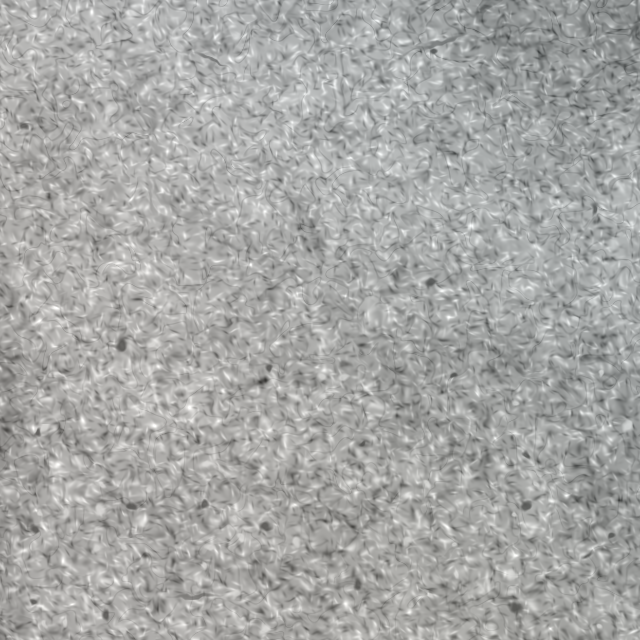
Write a WebGL 1 fragment shader that draws this texture.

```glsl
precision highp float;
uniform vec2 u_resolution;

#define COARSE_FREQ 66.0
#define FINE_FREQ 112.0
#define COARSE_GAIN 0.19
#define FINE_GAIN 0.20
#define FIBRE_GAIN 0.10
#define FLAKE_ANGLE -0.55
#define FLAKE_SPREAD 2.3
#define BASE_TONE 0.665
#define PEBBLE_SHARE 0.13
#define SPECK_SHARE 0.24
#define HAIR_SHARE 0.16

vec2 hash2(vec2 p) {
  vec3 a = fract(p.xyx * vec3(0.1031, 0.1030, 0.0973));
  a += dot(a, a.yzx + 33.33);
  return fract((a.xx + a.yz) * a.zy);
}

float noise(vec2 p) {
  vec2 i = floor(p), f = fract(p);
  f = f * f * (3.0 - 2.0 * f);
  float low = mix(hash2(i).x, hash2(i + vec2(1.0, 0.0)).x, f.x);
  float high = mix(hash2(i + vec2(0.0, 1.0)).x, hash2(i + 1.0).x, f.x);
  return mix(low, high, f.y);
}

vec2 rotate(vec2 p, float angle) {
  float c = cos(angle), s = sin(angle);
  return vec2(c * p.x + s * p.y, c * p.y - s * p.x);
}

// Soft elongated grains, lighter or darker than the ground
float flakes(vec2 p) {
  vec2 cell = floor(p);
  float sum = 0.0;
  for (int j = -1; j <= 1; j++) {
    for (int i = -1; i <= 1; i++) {
      vec2 id = cell + vec2(float(i), float(j));
      vec2 traits = hash2(id + 71.0);
      vec2 d = p - id - hash2(id);
      float fade = 1.0 - smoothstep(0.6, 1.0, length(d));
      vec2 q = rotate(d, FLAKE_ANGLE + (traits.x - 0.5) * FLAKE_SPREAD);
      q /= vec2(0.56, mix(0.19, 0.30, fract(traits.x * 7.0)));
      sum += (traits.y * 2.0 - 1.0) * exp(-dot(q, q)) * fade;
    }
  }
  return sum;
}

// Thin curled lines along the mid level of a warped noise
float fibres(vec2 p) {
  vec2 warp = vec2(noise(p * 0.6), noise(p * 0.6 + 40.0));
  float ridge = abs(noise(p + 2.2 * warp) - 0.5);
  return 1.0 - smoothstep(0.0, 0.16, ridge);
}

// One rare mark per grid cell; size is its half extent on the canvas
float marks(vec2 uv, float freq, float share, vec2 size, float turn, float seed) {
  vec2 id = floor(uv * freq);
  vec2 traits = hash2(id + seed);
  vec2 centre = (id + 0.3 + 0.4 * hash2(id + seed + 19.0)) / freq;
  vec2 q = rotate(uv - centre, (traits.y - 0.5) * turn - 0.2);
  q /= size * mix(0.65, 1.2, traits.y);
  return step(traits.x, share) * (1.0 - smoothstep(0.4, 1.25, length(q)));
}

// Uneven light over the slab
float lighting(vec2 uv) {
  float right = smoothstep(0.3, 1.0, uv.x);
  float tone = BASE_TONE;
  tone -= 0.10 * right * smoothstep(0.62, 1.0, uv.y);
  tone -= 0.06 * right * (1.0 - smoothstep(0.2, 0.65, uv.y));
  tone -= 0.07 * (1.0 - smoothstep(0.0, 0.08, uv.x)) * (1.0 - smoothstep(0.35, 0.6, uv.y));
  return tone + 0.07 * (noise(uv * 5.0 + 3.0) - 0.5) + 0.07 * (noise(uv * 19.0) - 0.5);
}

void main() {
  vec2 uv = gl_FragCoord.xy / u_resolution.y;
  float near = 1.0 - smoothstep(0.1, 0.9, uv.y);
  float tone = lighting(uv);

  // Grain grows coarser toward the lower edge
  vec2 bent = uv + 0.008 * vec2(noise(uv * 45.0), noise(uv * 45.0 + 60.0));
  tone += COARSE_GAIN * mix(0.6, 1.15, near) * flakes(bent * COARSE_FREQ);
  tone += FINE_GAIN * mix(1.0, 0.85, near) * flakes(bent * FINE_FREQ + 31.0);
  tone -= FIBRE_GAIN * (fibres(bent * 58.0) - 0.35) * mix(0.9, 0.6, near);

  // Pale pebbles, dark specks with stains, and stray hairs
  vec2 rough = uv + 0.006 * (vec2(noise(uv * 110.0), noise(uv * 110.0 + 9.0)) - 0.5);
  float pebble = marks(rough, 23.0, PEBBLE_SHARE * near, vec2(0.009, 0.007), 3.0, 5.0);
  float speck = marks(rough, 8.0, SPECK_SHARE, vec2(0.010, 0.007), 6.0, 83.0);
  float stain = marks(rough, 6.0, SPECK_SHARE, vec2(0.022, 0.014), 6.0, 47.0);
  float hair = marks(rough, 5.0, HAIR_SHARE, vec2(0.036, 0.0035), 1.2, 29.0);
  tone = mix(tone, 0.86, 0.8 * pebble);
  tone -= 0.11 * stain * noise(uv * 70.0);
  tone = mix(tone, 0.30, 0.8 * speck);
  tone = mix(tone, 0.38, 0.65 * hair);

  // Slightly cool at the upper right, warm at the lower left
  float cool = smoothstep(0.6, 1.6, uv.x + uv.y);
  vec3 tint = mix(vec3(0.006, 0.0, -0.010), vec3(-0.008, 0.002, 0.006), cool);
  tint.g += 0.004 * smoothstep(0.2, 0.8, uv.x);
  gl_FragColor = vec4(clamp(tone + tint, 0.0, 1.0), 1.0);
}
```
